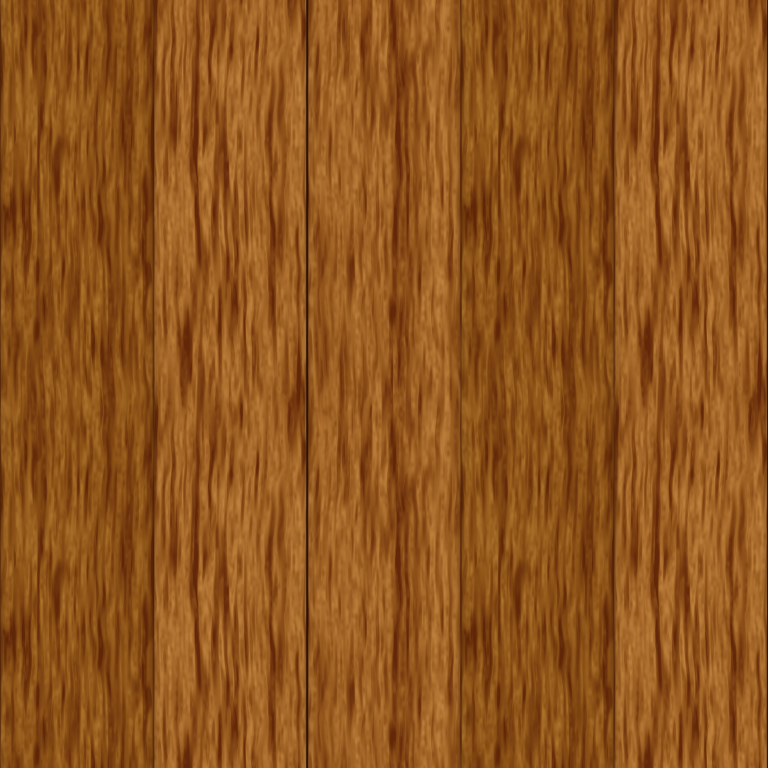
A three.js fragment shader for this texture:

```glsl
varying vec2 vUv;

const float PLANKS = 5.0;
const float KINDS = 3.0;           // plank kinds before the row repeats
const float REPEAT_HEIGHT = 0.553; // height of one vertical repeat

const vec3 PORE = vec3(0.39, 0.155, 0.035);
const vec3 OAK = vec3(0.565, 0.325, 0.10);
const vec3 HONEY = vec3(0.75, 0.51, 0.24);
const vec3 OLIVE_TINT = vec3(0.96, 0.97, 0.84);
const vec3 SEAM_BROWN = vec3(0.30, 0.12, 0.025);
const vec3 SEAM_BLACK = vec3(0.14, 0.045, 0.02);

float hash(vec2 p) {
  return fract(sin(dot(p, vec2(127.1, 311.7))) * 43758.5453);
}

// One column of smooth values that wraps after the given number of rows
float columnNoise(float column, float y, float rows) {
  y += hash(vec2(column, 7.3)) * rows;
  float row = floor(y);
  float f = fract(y);
  float low = hash(vec2(column, mod(row, rows)));
  float high = hash(vec2(column, mod(row + 1.0, rows)));
  return mix(low, high, f * f * (3.0 - 2.0 * f));
}

// Staggered columns avoid a visible lattice
float fibre(vec2 p, vec2 cells, float seed) {
  float x = p.x * cells.x;
  float column = floor(x) + seed * 97.0;
  float f = fract(x);
  float y = p.y * cells.y;
  return mix(columnNoise(column, y, cells.y),
             columnNoise(column + 1.0, y, cells.y),
             f * f * (3.0 - 2.0 * f));
}

float isKind(float kind, float wanted) {
  return 1.0 - step(0.5, abs(kind - wanted));
}

// Soft dark spot, wrapped vertically
float knot(vec2 p, vec2 centre, vec2 radius) {
  vec2 d = p - centre;
  d.y = fract(d.y + 0.5) - 0.5;
  d /= radius;
  return exp(-dot(d, d));
}

float band(float x, float centre, float halfWidth) {
  float d = (x - centre) / halfWidth;
  return exp(-d * d);
}

float woodTone(vec2 p, float kind) {
  float seed = kind + 1.0;
  float dark = isKind(kind, 0.0);
  float light = isKind(kind, 1.0);
  float striped = isKind(kind, 2.0);

  // Nearly straight grain with slight wavering
  vec2 q = p;
  q.x += 0.045 * (fibre(p, vec2(1.5, 3.0), seed + 3.0) - 0.5);
  q.x += 0.016 * (fibre(p, vec2(6.0, 16.0), seed + 6.0) - 0.5);

  // Ragged pores, fine fibres and faint broad shading
  float fine = fibre(q, vec2(66.0, 32.0), seed + 15.0) - 0.5;
  float fleck = fibre(q, vec2(54.0, 85.0), seed + 18.0) - 0.5;
  float broad = fibre(q, vec2(4.0, 3.0), seed + 21.0) - 0.5;
  float ragged = fine * 0.18 + fleck * 0.14;
  float pores = fibre(q, vec2(36.0, 6.0), seed + 9.0) + ragged;
  pores = smoothstep(0.46, 0.86, pores);
  float ticks = fibre(q, vec2(48.0, 14.0), seed + 12.0) + ragged;
  ticks = smoothstep(0.48, 0.88, ticks);

  float tone = 0.74 - 0.10 * dark + 0.06 * light;
  tone -= pores * mix(0.38, 0.52, light) + ticks * 0.32;
  tone += fine * 0.34 + fleck * 0.22 + broad * 0.10;

  // Marks that belong to single plank kinds
  float rough = 0.5 + fibre(q, vec2(30.0, 24.0), seed + 24.0);
  tone -= striped * 0.24 * rough * band(q.x, 0.62, 0.055);
  tone += striped * 0.10 * band(q.x, 0.86, 0.08);
  tone -= dark * 0.38 * rough * knot(p, vec2(0.05, 0.30), vec2(0.07, 0.05));
  tone -= light * 0.36 * rough * knot(p, vec2(0.11, 0.49), vec2(0.04, 0.03));
  return clamp(tone, 0.0, 1.0);
}

vec3 woodColour(float tone) {
  vec3 lower = mix(PORE, OAK, clamp(tone * 2.0, 0.0, 1.0));
  return mix(lower, HONEY, clamp(tone * 2.0 - 1.0, 0.0, 1.0));
}

// Every third joint is dark and open, the others are thin and worn
vec3 addSeam(vec3 colour, float x, float v) {
  float joint = floor(x + 0.5);
  float distanceToJoint = abs(x - joint) / PLANKS;
  float open = isKind(mod(joint, KINDS), 2.0);
  float wear = columnNoise(joint + 300.0, v * 14.0, 14.0);
  float line = 1.0 - smoothstep(0.0003, mix(0.0022, 0.0025, open), distanceToJoint);
  float shade = exp(-distanceToJoint / 0.004);
  colour *= 1.0 - 0.12 * shade;
  float strength = mix(0.35 + 0.45 * wear, 0.9, open);
  return mix(colour, mix(SEAM_BROWN, SEAM_BLACK, open), line * strength);
}

void main() {
  float x = vUv.x * PLANKS;
  float v = vUv.y / REPEAT_HEIGHT;
  float kind = mod(floor(x), KINDS);
  vec3 colour = woodColour(woodTone(vec2(fract(x), v), kind));
  colour *= mix(vec3(1.0), OLIVE_TINT, isKind(kind, 0.0));
  gl_FragColor = vec4(addSeam(colour, x, v), 1.0);
}
```
